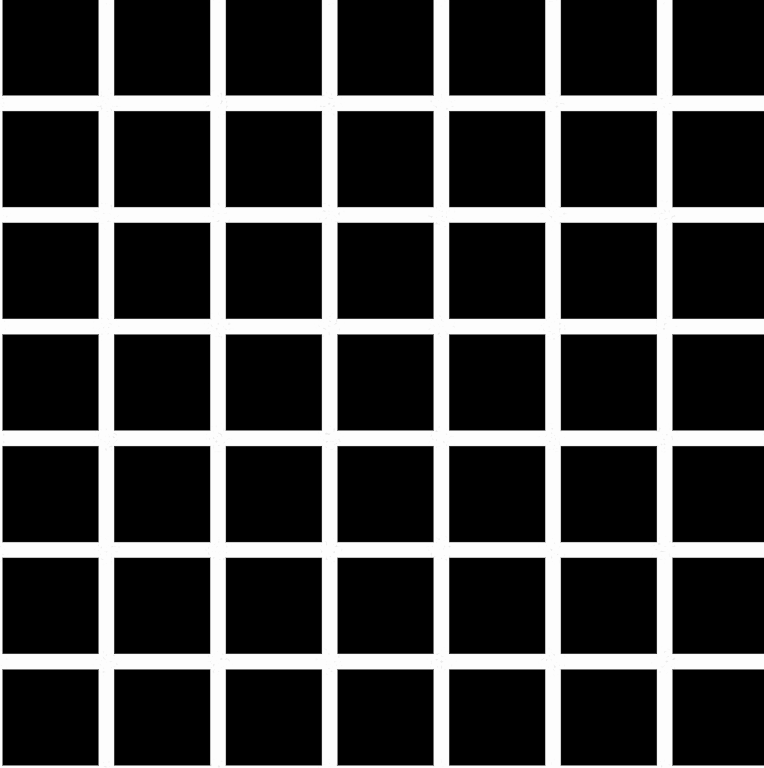
Write a Shadertoy shader that draws this pattern.

```glsl
// Black squares in a regular grid, split by white bars with faint specks at the crossings

vec2 hashGradient(vec2 cell) {
    vec2 h = vec2(dot(cell, vec2(127.1, 311.7)), dot(cell, vec2(269.5, 183.3)));
    return 2.0 * fract(sin(h) * 43758.5) - 1.0;
}

float gradientNoise(vec2 p) {
    vec2 i = floor(p), f = fract(p);
    vec2 u = f * f * (3.0 - 2.0 * f);
    float low = mix(dot(hashGradient(i), f),
                    dot(hashGradient(i + vec2(1, 0)), f - vec2(1, 0)), u.x);
    float high = mix(dot(hashGradient(i + vec2(0, 1)), f - vec2(0, 1)),
                     dot(hashGradient(i + vec2(1, 1)), f - vec2(1, 1)), u.x);
    return mix(low, high, u.y);
}

void mainImage(out vec4 fragColor, in vec2 fragCoord) {
    vec2 p = fragCoord / iResolution.y;
    float pixel = 1.0 / iResolution.y;

    // Position relative to the centre of the nearest square
    float period = 0.1454, halfSide = 0.0625;
    vec2 origin = vec2(0.0033 + halfSide);
    vec2 local = abs(mod(p - origin + 0.5 * period, period) - 0.5 * period);

    // Antialiased square
    float edge = max(local.x, local.y) - halfSide;
    float bar = smoothstep(-0.8 * pixel, 0.8 * pixel, edge);

    // Faint uneven specks around each bar crossing
    float crossing = length(local - 0.5 * period);
    float nearCrossing = 1.0 - smoothstep(0.010, 0.022, crossing);
    float specks = nearCrossing * smoothstep(0.15, 0.5, gradientNoise(p * 300.0));

    float shade = mix(0.04 * specks, 0.992 - 0.07 * specks, bar);
    fragColor = vec4(vec3(shade), 1.0);
}
```
